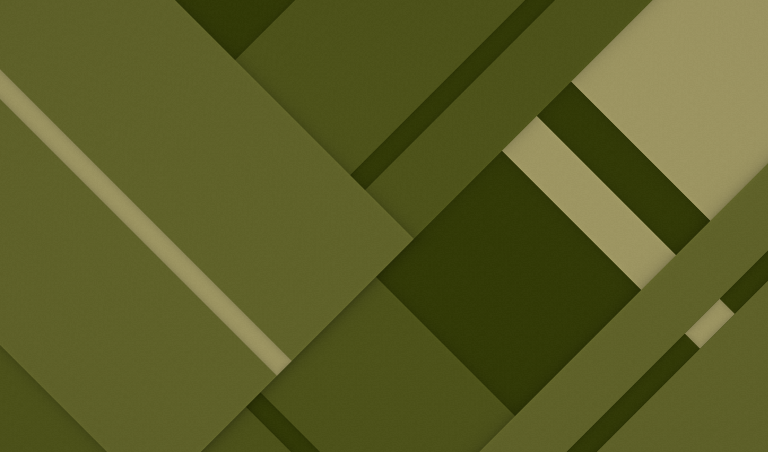
A Shadertoy shader for this background:

```glsl
// Overlapping diagonal paper sheets and stripes in olive and tan, with soft shadows.

const vec3 OLIVE = vec3(0.37, 0.38, 0.16);
const vec3 MOSS  = vec3(0.30, 0.32, 0.10);
const vec3 DARK  = vec3(0.195, 0.225, 0.025);
const vec3 TAN   = vec3(0.61, 0.58, 0.38);

float hash(vec2 p) {
    return fract(sin(dot(p, vec2(127.1, 311.7))) * 43758.5453);
}

// Signed distance to the range lo..hi, negative inside
float band(float v, float lo, float hi) {
    return abs(v - 0.5 * (lo + hi)) - 0.5 * (hi - lo);
}

// Flat colour inside a shape
vec3 paint(vec3 below, vec3 tint, float d) {
    float soft = 0.8 / iResolution.y;
    return mix(below, tint, 1.0 - smoothstep(-soft, soft, d));
}

// Raised sheet: shadow on what lies below, thin light along its rim
vec3 sheet(vec3 below, vec3 tint, float d, float shadow) {
    below *= 1.0 - shadow * exp(-max(d, 0.0) / 0.018);
    return paint(below, tint * (1.0 + 0.05 * exp(min(d, 0.0) / 0.006)), d);
}

// Recessed stripe: darkened just inside its edges
vec3 slot(vec3 below, vec3 tint, float d) {
    return paint(below, tint * (1.0 - 0.13 * exp(min(d, 0.0) / 0.010)), d);
}

void mainImage(out vec4 fragColor, in vec2 fragCoord) {
    vec2 uv = fragCoord / iResolution.xy;
    vec2 p = vec2(uv.x * 1.699, 1.0 - uv.y);
    float a = p.x + p.y; // grows toward the lower right
    float b = p.x - p.y; // grows toward the upper right

    // Ground with stripes falling to the right
    vec3 col = DARK;
    col = sheet(col, TAN, 1.083 - b, 0.10);
    col = sheet(col, TAN, band(b, 0.777, 0.931), 0.10);
    col = sheet(col, MOSS, b - 0.219, 0.12);
    col = slot(col, DARK, band(b, -0.356, -0.292));

    // Upper sheet with a slot and a dark corner
    col = sheet(col, MOSS, a - 1.444, 0.13);
    col = slot(col, DARK, max(band(a, 1.162, 1.228), -b));
    col = slot(col, DARK, max(a - 0.653, -b));

    // Large left sheet with its tan stripe
    float panel = max(a - 1.444, band(b, -0.763, 0.387));
    col = sheet(col, OLIVE, panel, 0.15);
    col = slot(col, TAN, max(band(b, -0.219, -0.153), a - 1.444));

    // Lower right sheet with a slot broken by a tan piece
    col = sheet(col, OLIVE, 2.060 - a, 0.17);
    float groove = band(a, 2.253, 2.320);
    col = slot(col, DARK, groove);
    col = slot(col, TAN, max(groove, band(b, 0.777, 0.931)));

    // Paper grain and gentle falloff toward the corners
    col += 0.014 * (hash(floor(p * 400.0)) - 0.5);
    vec2 c = uv - 0.5;
    col *= 1.015 - 0.06 * dot(c, c);

    fragColor = vec4(col, 1.0);
}
```
